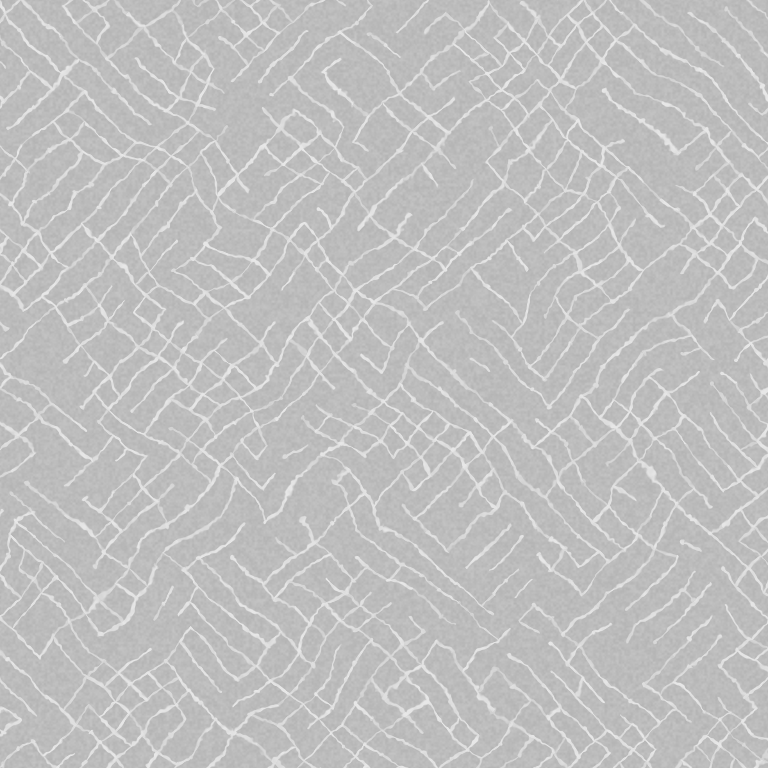
Write a Shadertoy shader that draws this pattern.

```glsl
const float CELLS = 36.0;       // lattice cells per canvas height
const float TILT = 0.76;        // lattice rotation in radians
const float HALF_WIDTH = 0.055; // line half width in cells
const vec3 GROUND = vec3(0.735);
const vec3 LINE = vec3(0.905);

float hash(vec2 p) {
    vec3 q = fract(p.xyx * vec3(0.1031, 0.1030, 0.0973));
    q += dot(q, q.yzx + 33.33);
    return fract((q.x + q.y) * q.z);
}

float valueNoise(vec2 p) {
    vec2 i = floor(p), f = fract(p);
    f = f * f * (3.0 - 2.0 * f);
    return mix(mix(hash(i), hash(i + vec2(1, 0)), f.x),
               mix(hash(i + vec2(0, 1)), hash(i + vec2(1, 1)), f.x), f.y);
}

vec2 noise2(vec2 p) {
    return vec2(valueNoise(p), valueNoise(p + vec2(71.3, 39.7))) - 0.5;
}

mat2 rotation(float angle) {
    float c = cos(angle), s = sin(angle);
    return mat2(c, s, -s, c);
}

float segmentDistance(vec2 p, vec2 a, vec2 b) {
    vec2 ab = b - a;
    return length(p - a - ab * clamp(dot(p - a, ab) / dot(ab, ab), 0.0, 1.0));
}

// Lattice corner, slightly displaced
vec2 node(vec2 id) {
    return id + 0.3 * (vec2(hash(id + 5.3), hash(id + 47.9)) - 0.5);
}

// Strength of the edge leaving a node along an axis; zero when absent
float edgeStrength(vec2 id, vec2 axis) {
    float along = dot(id, axis);
    float row = dot(id, axis.yx);
    float seed = 130.0 + 210.0 * axis.y;
    float run = floor((along + 4.0 * hash(vec2(row, seed))) / 3.0);
    float region = valueNoise(id * 0.3 + 17.0) - 0.5;
    float share = 0.58 + 0.75 * region * (axis.x - axis.y);
    float pick = mix(hash(vec2(run, row) + seed), hash(id + seed + 9.0), 0.25);
    float present = step(pick, share);
    return present * mix(0.5, 1.0, sqrt(hash(id + seed + 61.0)));
}

// Soft stroke with a round bead at some starting nodes
float stroke(vec2 p, vec2 id, vec2 axis, float width, float blur) {
    float strength = edgeStrength(id, axis);
    if (strength <= 0.0) return 0.0;
    vec2 a = node(id), b = node(id + axis);
    float d = segmentDistance(p, a, b) - width * mix(0.7, 1.1, strength);
    float bead = 0.11 * step(0.6, hash(id + 83.0));
    d = min(d, length(p - a) - bead);
    return strength * (1.0 - smoothstep(-blur, blur, d));
}

float network(vec2 p, float width, float blur) {
    vec2 cell = floor(p);
    float cover = 0.0;
    for (int y = -1; y <= 1; y++) {
        for (int x = -1; x <= 1; x++) {
            vec2 id = cell + vec2(x, y);
            cover = max(cover, stroke(p, id, vec2(1, 0), width, blur));
            cover = max(cover, stroke(p, id, vec2(0, 1), width, blur));
        }
    }
    return cover;
}

void mainImage(out vec4 fragColor, in vec2 fragCoord) {
    vec2 uv = fragCoord / iResolution.y;

    // Rotated lattice, bent gently and roughened finely
    vec2 p = rotation(TILT) * uv * CELLS + 100.0;
    vec2 bent = p + 1.1 * noise2(p * 0.32) + 0.15 * noise2(p * 1.7);
    bent += 0.09 * noise2(p * 6.0);

    // Uneven line weight
    float width = HALF_WIDTH * mix(0.5, 1.5, valueNoise(p * 4.5 + 23.0));
    float blur = max(0.035, 0.8 * CELLS / iResolution.y);
    float lines = network(bent, width, blur);
    lines *= mix(0.8, 1.1, valueNoise(p * 5.5 + 7.0));

    // Pebbled ground
    float grain = valueNoise(uv * 270.0) - 0.5;
    grain += 0.6 * (valueNoise(uv * 430.0 + 31.0) - 0.5);
    vec3 color = GROUND + 0.045 * grain;
    color = mix(color, LINE, clamp(lines, 0.0, 1.0));
    fragColor = vec4(color, 1.0);
}
```
